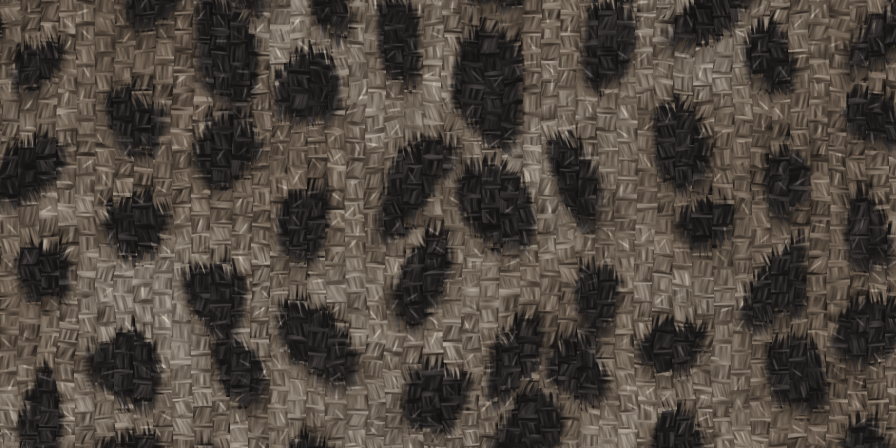
This texture is drawn by a WebGL 2 fragment shader. Its source:

```glsl
#version 300 es
precision highp float;
// Spotted animal coat woven in coarse cloth: tilted dark blobs on tan ground.
// Staggered tufts of vertical fibre alternate with thin horizontal threads;
// each strand shifts the spot lookup, so the blob edges fray along the pile.

#define TUFT_SIZE   vec2(0.043, 0.043)  // one weave cell, in canvas heights
#define SPOT_GRID   vec2(0.205, 0.250)  // mean spacing of the spots
#define SPOT_MIN    vec2(0.046, 0.070)  // smallest spot radii
#define SPOT_VARY   vec2(0.025, 0.050)  // random growth of the radii
#define FRAY        0.065               // vertical raggedness of spot edges
#define FUR_TONE    0.45
#define FUR_RANGE   0.40
#define BLACK_TONE  0.075
#define BLACK_RANGE 0.22
#define GLINT       0.20

uniform vec2 u_resolution;
out vec4 outColor;

float hash(vec2 p) {
    vec3 q = fract(vec3(p.xyx) * 0.1031);
    q += dot(q, q.yzx + 33.33);
    return fract((q.x + q.y) * q.z);
}

float noise(vec2 p) {
    vec2 i = floor(p), f = fract(p);
    f = f * f * (3.0 - 2.0 * f);
    vec2 e = vec2(0.0, 1.0);
    return mix(mix(hash(i), hash(i + e.yx), f.x),
               mix(hash(i + e.xy), hash(i + e.yy), f.x), f.y);
}

mat2 rotation(float a) {
    float c = cos(a), s = sin(a);
    return mat2(c, s, -s, c);
}

float smoothMin(float a, float b, float k) {
    float h = max(k - abs(a - b), 0.0) / k;
    return min(a, b) - h * h * k * 0.25;
}

// Approximate signed distance to the scattered, bent spots
float spotDistance(vec2 p) {
    p += 0.06 * (vec2(noise(p * 8.0 + 3.7), noise(p * 8.0 + 41.3)) - 0.5);
    float d = 1.0;
    float baseColumn = floor(p.x / SPOT_GRID.x);
    for (int i = -1; i <= 1; i++) {
        float column = baseColumn + float(i);
        float stagger = 0.5 * mod(column, 2.0);
        float baseRow = floor(p.y / SPOT_GRID.y + stagger);
        for (int j = -1; j <= 1; j++) {
            vec2 id = vec2(column, baseRow + float(j)) + 17.0;
            vec2 jitter = vec2(hash(id + 5.1), hash(id + 9.4)) - 0.5;
            vec2 center = vec2(column + 0.5, baseRow + float(j) + 0.5 - stagger);
            vec2 q = p - (center + jitter * vec2(0.45, 0.5)) * SPOT_GRID;
            q = rotation((hash(id + 23.8) - 0.42) * 1.5) * q;
            vec2 radii = SPOT_MIN + SPOT_VARY * vec2(hash(id + 31.2), hash(id + 47.6));
            d = smoothMin(d, (length(q / radii) - 1.0) * radii.x, 0.02);
        }
    }
    return d;
}

// Short bright stroke at a random place and angle in a weave cell
float glintStroke(vec2 f, vec2 id) {
    vec2 offset = 0.5 * (vec2(hash(id + 61.0), hash(id + 67.0)) - 0.5);
    vec2 q = rotation((hash(id + 71.0) - 0.5) * 2.0) * (f - offset);
    if (hash(id + 79.0) > 0.7) q = q.yx;
    float line = smoothstep(0.09, 0.01, abs(q.x)) * smoothstep(0.42, 0.15, abs(q.y));
    return line * smoothstep(0.35, 0.9, hash(id + 83.0));
}

vec3 cloth(vec2 p) {
    // Slightly uneven weave, alternate columns shifted by half a cell
    vec2 sway = vec2(noise(p * 11.0), noise(p * 11.0 + 57.0)) - 0.5;
    vec2 g = (p + 0.016 * sway) / TUFT_SIZE;
    g.y += 0.5 * mod(floor(g.x), 2.0);
    vec2 id = floor(g), f = fract(g) - 0.5;
    float seed = hash(id + 13.0);

    // Vertical pile and horizontal threads
    float across = f.x + (seed - 0.5) * 0.8 * f.y;
    float pile = mix(noise(vec2(across * 8.0, f.y * 1.4) + seed * 91.0),
                     noise(vec2(across * 15.0, f.y * 2.0) + seed * 53.0), 0.35);
    float thread = noise(vec2(g.x * 1.3, f.y * 9.0 + id.y * 9.0));
    float showThread = smoothstep(0.28, 0.38, abs(f.y) + 0.3 * (noise(g * 2.5) - 0.5));
    float strand = mix(pile, thread, showThread);
    float gap = (1.0 - showThread) * smoothstep(0.28, 0.5, abs(f.x));
    float glint = GLINT * glintStroke(f, id);

    // Spots, frayed along the strands
    float lift = (pile - 0.5) * FRAY + (seed - 0.5) * 0.025;
    float d = spotDistance(p + vec2((thread - 0.5) * 0.012, lift));
    float spot = smoothstep(0.012, -0.010, d);
    float halo = smoothstep(0.05, 0.0, d);

    // Tan ground, browner near spots and in broad patches
    float patches = noise(p * 3.2 + 7.0);
    float tone = FUR_TONE + FUR_RANGE * (strand - 0.5) + 0.12 * (seed - 0.5);
    tone += 0.14 * (patches - 0.5) - 0.07 * halo - 0.08 * gap + glint;
    tone = clamp(tone, 0.12, 0.82);
    float paleness = smoothstep(0.26, 0.66, tone + 0.12 * (patches - 0.5) - 0.04 * halo);
    vec3 fur = tone * mix(vec3(1.0, 0.86, 0.73), vec3(1.0, 0.94, 0.86), paleness);

    // Near-black pile with faint grey sheen
    float ink = BLACK_TONE + BLACK_RANGE * strand * strand - 0.02 * gap + 0.8 * glint;
    vec3 black = ink * vec3(1.0, 0.93, 0.91);
    return mix(fur, black, spot);
}

void main() {
    // Four samples per pixel smooth the fine strands
    vec3 sum = vec3(0.0);
    for (int i = 0; i < 4; i++) {
        vec2 subpixel = vec2(float(i % 2), float(i / 2)) * 0.5 - 0.25;
        sum += cloth((gl_FragCoord.xy + subpixel) / u_resolution.y);
    }
    outColor = vec4(sum * 0.25, 1.0);
}
```
